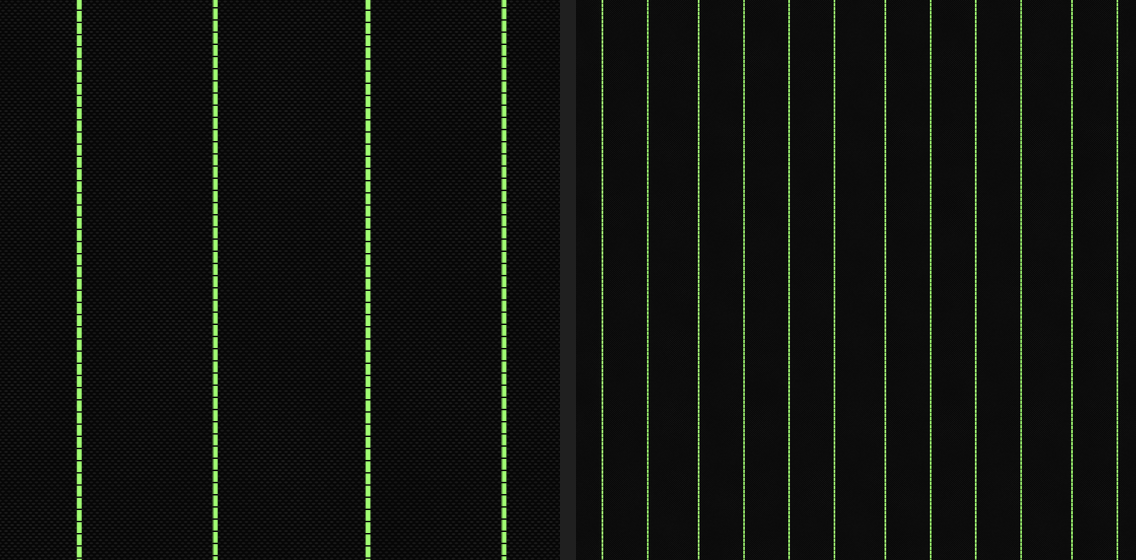
Left: one tile. Right: repeated 3 by 3.
A Shadertoy shader for this pattern:

```glsl
// Dark woven cloth crossed by four thin, dashed green pinstripes.
// Staggered soft ellipses form the weave; a loop lays the stripes over it.
// Whole repeat counts and wrapped gradient noise make every edge tile.

#define WEAVE 92.0                      // weave periods per side
#define KNOT vec2(0.27, 0.16)           // knot half-size, in weave periods
#define DASHES 46.0                     // dashes per stripe
#define GAP 0.0025                      // dark break between dashes
#define STRIPE_WIDTH 0.0092
#define FIRST_STRIPE 0.1413
#define STRIPE_STEP 0.2428
#define MIDDLE_EXTRA 0.030              // wider space between the two pairs
#define CLOTH vec3(0.022)
#define THREAD vec3(0.105)
#define GREEN vec3(0.63, 0.99, 0.45)
#define GREEN_RIM vec3(0.35, 0.53, 0.25)

float hash(vec2 p) {
    vec3 q = fract(p.xyx * vec3(0.1031, 0.1030, 0.0973));
    q += dot(q, q.yzx + 33.33);
    return fract((q.x + q.y) * q.z);
}

float cornerSlope(vec2 cell, vec2 offset, float period) {
    float angle = 6.2832 * hash(mod(cell, period) + 7.0);
    return dot(vec2(cos(angle), sin(angle)), offset);
}

// Gradient noise that wraps after a whole number of cells
float wrappedNoise(vec2 p, float period) {
    vec2 i = floor(p), f = fract(p);
    vec2 u = f * f * f * (f * (f * 6.0 - 15.0) + 10.0);
    vec2 e = vec2(1.0, 0.0);
    float low = mix(cornerSlope(i, f, period),
                    cornerSlope(i + e, f - e, period), u.x);
    float high = mix(cornerSlope(i + e.yx, f - e.yx, period),
                     cornerSlope(i + 1.0, f - 1.0, period), u.x);
    return mix(low, high, u.y);
}

// Brick-staggered knots with slight differences in brightness
vec3 weave(vec2 uv, float pixel) {
    vec2 q = uv * WEAVE;
    float row = floor(q.y * 2.0);
    q.x += 0.5 * mod(row, 2.0);
    vec2 local = vec2(fract(q.x) - 0.5, 0.5 * fract(q.y * 2.0) - 0.25);
    float dist = (length(local / KNOT) - 1.0) * KNOT.y;
    float soft = max(0.1, 0.6 * pixel * WEAVE);
    float knot = 1.0 - smoothstep(-soft, soft, dist);

    float vary = 0.9 + 0.2 * hash(vec2(mod(floor(q.x), WEAVE), row));
    float wear = 1.0 + 0.22 * wrappedNoise(uv * 5.0, 5.0);
    return mix(CLOTH, THREAD * vary * wear, knot);
}

float coverage(float dist, float pixel) {
    return clamp(0.5 - dist / pixel, 0.0, 1.0);
}

void mainImage(out vec4 fragColor, in vec2 fragCoord) {
    vec2 uv = fragCoord / iResolution.xy;
    float pixel = 1.0 / min(iResolution.x, iResolution.y);
    vec3 color = weave(uv, pixel);

    for (int i = 0; i < 4; i++) {
        float n = float(i);
        float odd = mod(n, 2.0);
        float center = FIRST_STRIPE + n * STRIPE_STEP + step(2.0, n) * MIDDLE_EXTRA;
        float x = uv.x - center;
        x -= round(x);

        // Shaded left rim, heavier on every second stripe
        float rim = mix(0.0010, 0.0021, odd);
        vec3 paint = mix(GREEN, GREEN_RIM,
                         coverage(x + 0.5 * STRIPE_WIDTH - rim, pixel));

        // Dark breaks, shifted on every second stripe
        float phase = uv.y * DASHES - mix(0.16, 0.36, odd);
        float toBreak = abs(phase - round(phase)) / DASHES;
        paint = mix(paint, CLOTH, coverage(toBreak - 0.5 * GAP, pixel));

        color = mix(color, paint, coverage(abs(x) - 0.5 * STRIPE_WIDTH, pixel));
    }
    fragColor = vec4(color, 1.0);
}
```
